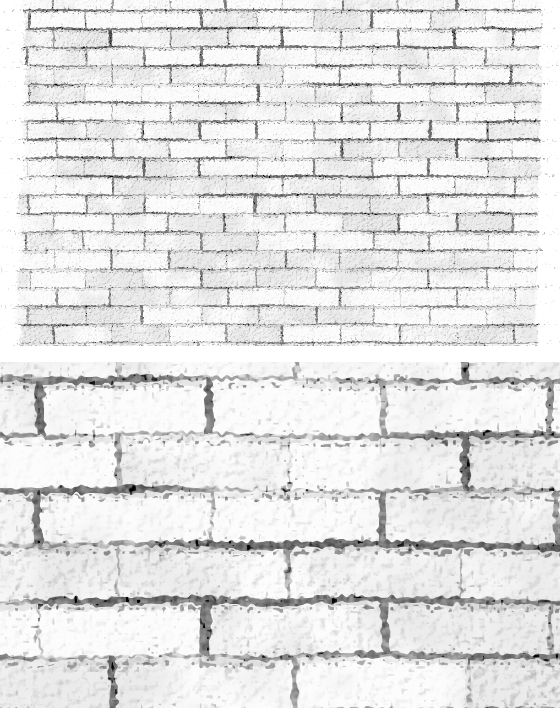
Top: the whole. Bottom: its middle third, enlarged.
Write a WebGL 2 fragment shader that draws this texture.

```glsl
#version 300 es
precision highp float;
// A pale, worn brick wall in running bond, sketched in grey ink on white.
#define COLS 9.77         // bricks across the canvas
#define ROWS 18.73        // courses down the canvas
#define RATIO 3.12        // brick length over course height
#define BED_WIDTH 0.115   // horizontal joint, in course heights
#define HEAD_WIDTH 0.13   // vertical joint, in course heights
#define RAGGED 0.09       // roughness of the joint edges
#define GRAIN 15.0        // grain cells per course
#define RELIEF 0.33       // contrast of the brick surface
#define INK 0.60          // darkest joint shadow
#define PAPER 0.99

uniform vec2 u_resolution;
out vec4 fragColor;

float hash(vec2 p) {
  vec3 h = fract(vec3(p.xyx) * 0.1031);
  h += dot(h, h.yzx + 33.33);
  return fract((h.x + h.y) * h.z);
}

float noise(vec2 p) {
  vec2 i = floor(p), f = fract(p);
  f = f * f * (3.0 - 2.0 * f);
  return mix(mix(hash(i), hash(i + vec2(1, 0)), f.x),
             mix(hash(i + vec2(0, 1)), hash(i + vec2(1, 1)), f.x), f.y);
}

float fbm(vec2 p) {
  float sum = 0.0, amp = 0.5;
  for (int i = 0; i < 4; i++) {
    sum += amp * noise(p);
    p = p * 2.03 + 17.0;
    amp *= 0.5;
  }
  return sum / 0.9375;
}

// Coverage of a line of the given half width
float stroke(float d, float halfWidth, float soft) {
  return 1.0 - smoothstep(halfWidth - soft, halfWidth + soft, abs(d));
}

void main() {
  vec2 uv = gl_FragCoord.xy / u_resolution;
  float down = 1.0 - uv.y;
  float soft = max(0.55 * ROWS / u_resolution.y, 0.015);

  // Wall space in course heights, bent by hand-laid waviness and chipped edges
  vec2 s = vec2(uv.x * COLS * RATIO, down * ROWS + 0.444);
  float grain = noise(s * GRAIN);
  vec2 chips = vec2(noise(s * 11.0 + 31.0), noise(s * 11.0 + 73.0)) - 0.5;
  vec2 wave = vec2(noise(s * 0.9 + 5.0), noise(s * 0.6 + 47.0)) - 0.5;
  vec2 q = s + wave * 0.10 + chips * RAGGED;

  // Running bond: every other course is shifted by half a brick
  float row = floor(q.y);
  float bond = mod(row, 2.0) < 0.5 ? 0.955 : 0.49;
  float along = q.x / RATIO - bond;
  float bed = floor(q.y + 0.5);
  float head = floor(along + 0.5);
  float dy = q.y - bed;
  float dx = (along - head) * RATIO - (hash(vec2(head, row) + 9.0) - 0.5) * 0.2;
  vec2 brick = vec2(floor(along), row);

  // Brick face: smooth or rough, with stains, embossed grain and pits
  float rough = hash(brick + 120.0);
  float stain = fbm(s * 0.8 + 60.0);
  float patchy = smoothstep(0.3, 0.6, fbm(s * 1.7 + 90.0));
  float emboss = fbm(s * GRAIN * 0.6) - fbm(s * GRAIN * 0.6 + vec2(0.55, 0.45));
  float edge = exp(-8.0 * min(abs(dy), abs(dx)));
  float tone = PAPER - 0.07 * smoothstep(0.42, 0.75, 0.65 * stain + 0.35 * rough);
  tone -= RELIEF * mix(0.3, 1.1, rough * rough) * max(emboss, 0.0);
  float pits = smoothstep(0.74, 0.92, noise(s * GRAIN + 200.0));
  tone -= pits * (0.06 + 0.45 * edge) * patchy;

  // Joint strength varies by stretch and weakens in the lower courses
  float fade = mix(1.0, 0.70, smoothstep(0.5, 0.75, down));
  float bedForce = fade * smoothstep(0.05, 0.95, noise(vec2(s.x * 0.33, bed * 7.0)));
  float headForce = fade * smoothstep(0.0, 0.9, hash(vec2(head, row) + 300.0));
  float bedLine = stroke(dy, 0.5 * BED_WIDTH * mix(0.5, 1.15, bedForce), soft);
  float headLine = stroke(dx, 0.5 * HEAD_WIDTH * mix(0.4, 1.25, headForce), soft);

  // Weak joints break into crumbs, strong ones stay nearly solid
  float crumbs = smoothstep(0.2, 0.65, noise(s * vec2(9.0, 14.0) + 500.0));
  float bedInk = mix(0.32, INK, bedForce) * mix(crumbs, 1.0, 0.25 + 0.6 * bedForce);
  float headInk = mix(0.26, INK, headForce) * mix(crumbs, 1.0, 0.2 + 0.7 * headForce);
  float ink = max(bedLine * bedInk, headLine * headInk) * mix(0.8, 1.1, grain);

  // Pale mortar below the shadow, with crumbs on the arris of the next brick
  float mortar = stroke(dy - 0.09, 0.05, soft);
  float arris = stroke(dy - 0.14, 0.04, soft) * smoothstep(0.55, 0.8, grain);
  ink = max(ink, mortar * 0.09 * patchy);
  ink = max(ink, 0.38 * fade * arris);
  tone -= ink;

  // Uneven wall ends, then bare paper with ink specks along the courses
  float ends = (hash(vec2(row, 77.0)) - 0.5) * 0.012 + chips.x * 0.010;
  float left = mix(0.045, 0.032, down) + ends;
  float right = mix(0.967, 0.958, down) + ends * 0.5;
  float wall = smoothstep(-0.002, 0.002, uv.x - left)
             * smoothstep(-0.002, 0.002, right - uv.x);
  float outside = max(left - uv.x, uv.x - right);
  float specks = smoothstep(0.78, 0.90, noise(s * GRAIN * 0.7 + 400.0));
  specks *= exp(-9.0 * abs(dy)) * exp(-35.0 * max(outside, 0.0));
  tone = mix(1.0 - 0.5 * specks, tone, wall);

  fragColor = vec4(vec3(clamp(tone, 0.0, 1.0)), 1.0);
}
```
